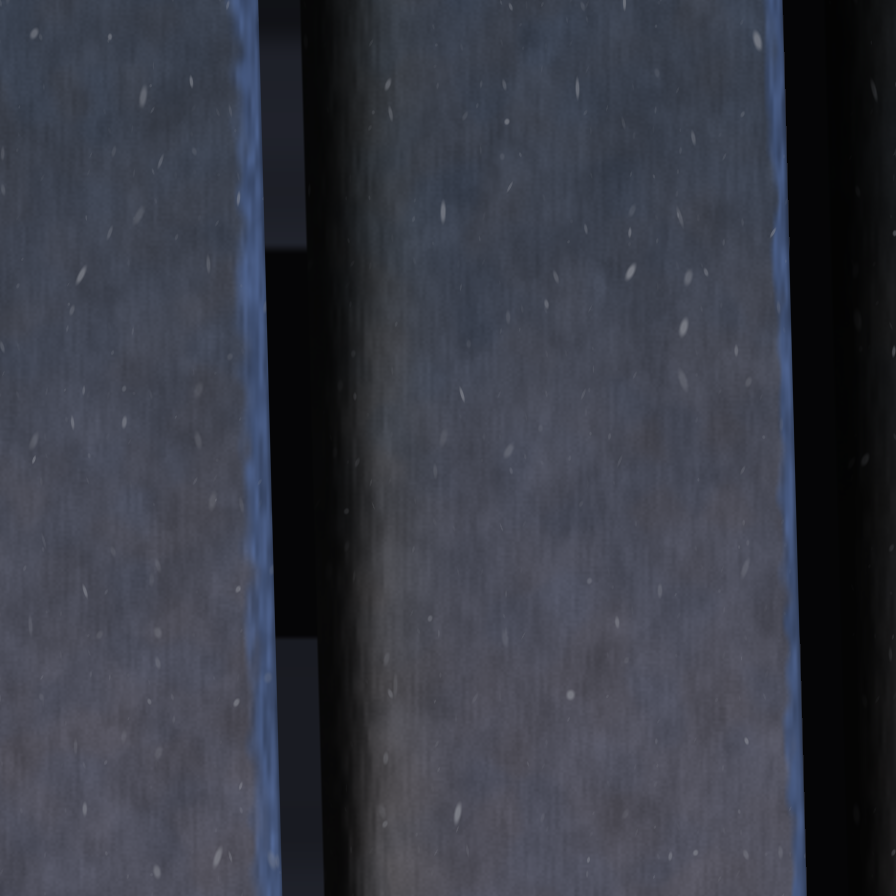
Give the GLSL for this texture, as a WebGL 1 fragment shader.

```glsl
precision highp float;
// Worn blue-grey slats, slightly leaning, with dark gaps, lit right edges and pale flecks.
uniform vec2 u_resolution;

const float PERIOD = 0.585;
const float GAP = 0.046;
const float FIRST_EDGE = 0.289;
const float LEAN = 0.027;

float hash(vec2 p) {
  return fract(sin(dot(p, vec2(127.1, 311.7))) * 4375.85);
}

vec2 hash2(vec2 p) {
  return vec2(hash(p), hash(p + 37.3));
}

float valueNoise(vec2 p) {
  vec2 i = floor(p), f = fract(p);
  f = f * f * (3.0 - 2.0 * f);
  float low = mix(hash(i), hash(i + vec2(1.0, 0.0)), f.x);
  float high = mix(hash(i + vec2(0.0, 1.0)), hash(i + 1.0), f.x);
  return mix(low, high, f.y);
}

// Soft cellular blotches: each cell point spreads its own random tone.
float mottle(vec2 p) {
  vec2 cell = floor(p);
  float tone = 0.0, total = 0.0;
  for (int j = -1; j <= 1; j++) {
    for (int i = -1; i <= 1; i++) {
      vec2 c = cell + vec2(float(i), float(j));
      vec2 d = p - c - hash2(c);
      float weight = exp(-5.0 * dot(d, d));
      tone += weight * hash(c + 71.7);
      total += weight;
    }
  }
  return tone / total - 0.5;
}

// One tilted, elongated chip per occupied cell.
float flecks(vec2 uv, float cells, float density, float seed) {
  vec2 p = uv * cells;
  vec2 c = floor(p) + seed;
  vec2 d = fract(p) - mix(vec2(0.3), vec2(0.7), hash2(c));
  float tilt = (hash(c + 5.1) - 0.4) * 0.9;
  d = mat2(cos(tilt), sin(tilt), -sin(tilt), cos(tilt)) * d;
  vec2 size = mix(vec2(0.04, 0.09), vec2(0.085, 0.23), hash2(c + 9.4));
  float body = 1.0 - smoothstep(0.35, 1.15, length(d / size));
  float strength = mix(0.25, 1.0, pow(hash(c + 17.9), 2.0));
  return body * strength * step(hash(c + 23.6), density);
}

// Black gap with dim cross supports at the top and bottom.
vec3 gapColor(float y, float dim) {
  float upper = smoothstep(0.715, 0.73, y) * (1.0 - 0.6 * smoothstep(0.93, 0.98, y));
  float lower = 1.0 - smoothstep(0.284, 0.292, y);
  vec3 support = vec3(0.125, 0.135, 0.17) * (0.8 + 0.3 * valueNoise(vec2(3.0, y * 14.0)));
  return mix(vec3(0.018, 0.019, 0.023), support, max(upper, lower * 0.85) * dim);
}

// Painted face: t runs across the slat, id selects its variation.
vec3 slatColor(vec2 uv, float t, float id) {
  vec3 cool = vec3(0.225, 0.25, 0.30);
  vec3 warm = vec3(0.305, 0.307, 0.355);
  vec3 color = mix(warm, cool, smoothstep(0.1, 0.95, uv.y + 0.15 * mottle(uv * 5.0)));

  // Blotches, fine vertical streaks and grain.
  float blotch = mottle(uv * vec2(20.0, 17.0)) + 0.7 * mottle(uv * vec2(62.0, 44.0) + 13.0);
  float streak = valueNoise(uv * vec2(230.0, 34.0)) - 0.5;
  float grain = valueNoise(uv * 330.0) - 0.5;
  color *= 1.0 + 0.14 * blotch + 0.10 * streak + 0.07 * grain;
  color += vec3(0.014, 0.0, -0.016) * mottle(uv * 24.0 + 41.0);

  // Rounded left side falls into brownish shadow.
  float ramp = smoothstep(0.058, mix(0.125, 0.16, uv.y), t + 0.008 * streak);
  color *= mix(vec3(1.0, 0.97, 0.87), vec3(1.0), smoothstep(0.08, 0.22, t));
  float shade = mix(0.10, 1.0, ramp);
  color *= shade * mix(1.0, 0.5, step(0.5, id));

  // Blue light along the right rim, broader on the left slat.
  float width = mix(0.034, 0.020, step(-0.5, id));
  float ragged = 0.014 * (valueNoise(uv * vec2(90.0, 36.0)) - 0.5);
  float rim = 1.0 - smoothstep(width * 0.45, width * 1.15, PERIOD - t + ragged);
  vec3 rimColor = vec3(0.26, 0.335, 0.49) * (1.0 + 0.3 * streak + 0.15 * blotch);
  color = mix(color, rimColor, rim * 0.88);
  color *= mix(0.72, 1.0, smoothstep(0.0, 0.006, PERIOD - t));

  // Pale chips, larger ones sparse and small ones faint.
  float chips = flecks(uv, 15.0, 0.3, 3.0) + 0.8 * flecks(uv + 0.021, 23.0, 0.22, 47.0);
  chips += 0.3 * flecks(uv + 0.013, 41.0, 0.3, 91.0);
  return mix(color, vec3(0.55, 0.56, 0.59), clamp(chips, 0.0, 1.0) * 0.72 * shade);
}

void main() {
  vec2 uv = gl_FragCoord.xy / u_resolution;
  float aa = 1.5 / u_resolution.x;

  // Distance past the nearest right-hand slat edge, and the slat number.
  float across = (uv.x - FIRST_EDGE - LEAN * (1.0 - uv.y)) / PERIOD;
  float id = floor(across);
  float t = fract(across) * PERIOD;

  float slat = smoothstep(GAP - aa, GAP + aa, t) * (1.0 - smoothstep(PERIOD - aa, PERIOD, t));
  vec3 gap = gapColor(uv.y, 1.0 - step(0.5, id));
  gl_FragColor = vec4(mix(gap, slatColor(uv, t, id), slat), 1.0);
}
```
